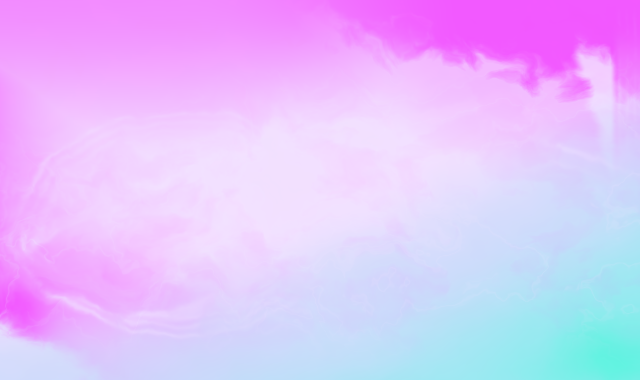
This background is drawn by a Shadertoy shader. Its source:

```glsl
const vec3 PALE = vec3(0.95, 0.88, 1.0);
const vec3 MAGENTA = vec3(0.95, 0.32, 1.0);
const vec3 PERIWINKLE = vec3(0.81, 0.86, 0.985);
const vec3 AQUA = vec3(0.60, 0.915, 0.945);
const vec3 MINT = vec3(0.34, 0.96, 0.87);
const vec3 MIST = vec3(0.94, 0.90, 1.0);

vec2 hashGradient(vec2 cell) {
    vec2 h = vec2(dot(cell, vec2(127.1, 311.7)), dot(cell, vec2(269.5, 183.3)));
    return 2.0 * fract(sin(h) * 43758.55) - 1.0;
}

float gradientNoise(vec2 p) {
    vec2 i = floor(p), f = p - i;
    vec2 u = f * f * f * (f * (f * 6.0 - 15.0) + 10.0);
    float a = dot(hashGradient(i), f);
    float b = dot(hashGradient(i + vec2(1, 0)), f - vec2(1, 0));
    float c = dot(hashGradient(i + vec2(0, 1)), f - vec2(0, 1));
    float d = dot(hashGradient(i + vec2(1, 1)), f - vec2(1, 1));
    return mix(mix(a, b, u.x), mix(c, d, u.x), u.y);
}

float fbm(vec2 p) {
    float sum = 0.0, amp = 0.5;
    for (int i = 0; i < 5; i++) {
        sum += amp * gradientNoise(p);
        p = mat2(1.6, 1.2, -1.2, 1.6) * p + 3.7;
        amp *= 0.5;
    }
    return sum;
}

float fall(float start, float end, float v) {
    return 1.0 - smoothstep(start, end, v);
}

float glow(vec2 p, vec2 center, vec2 radius) {
    vec2 q = (p - center) / radius;
    return exp(-dot(q, q));
}

float strand(float dist, float width) {
    return exp(-dist * dist / (width * width));
}

// Approximate distance to an ellipse outline
float ellipseEdge(vec2 p, vec2 center, vec2 radius) {
    return (length((p - center) / radius) - 1.0) * min(radius.x, radius.y);
}

// Diagonal wash from pale lilac to mint
vec3 coolWash(vec2 p) {
    float d = 0.6 * pow(max(p.x, 0.0), 1.6) - p.y;
    vec3 col = mix(PALE, PERIWINKLE, smoothstep(-0.27, 0.06, d));
    col = mix(col, AQUA, smoothstep(0.0, 0.42, d));
    return mix(col, MINT, 0.85 * glow(p, vec2(0.97, 0.05), vec2(0.11, 0.1)));
}

// Magenta coverage: top band, right plume and left edge
float magentaCover(vec2 p, vec2 w, float grain) {
    float t = 1.0 - p.y;
    float depth = mix(0.52, 0.4, smoothstep(0.25, 0.5, p.x));
    float band = mix(0.6, 0.72, smoothstep(0.3, 0.55, p.x)) * fall(-0.03, depth, t);

    float edge = 0.11 + 0.42 * (p.x - 0.55);
    float ragged = 1.0 - w.y + 0.2 * grain;
    float plume = fall(edge - 0.09, edge + 0.06, ragged);
    float halo = 0.27 * smoothstep(0.5, 0.7, p.x) * fall(0.0, 0.3, ragged - edge);
    float cover = mix(band, max(0.95 * plume, max(halo, 0.4 * band)), smoothstep(0.42, 0.74, p.x));

    float left = 0.89 + 0.18 * max(t - 0.15, 0.0);
    float x = p.x + 0.3 * (w.x - p.x) + 0.03 * grain;
    float column = smoothstep(left, left + 0.02, x) * fall(0.953, 0.966, p.x);
    cover *= 1.0 - 0.85 * column * smoothstep(0.07, 0.17, ragged);
    cover *= 1.0 - 0.35 * smoothstep(0.955, 0.97, p.x) * smoothstep(0.05, 0.25, t);

    float side = 0.52 * exp(-p.x / 0.11) * smoothstep(0.1, 0.2, w.y + p.x + 0.15 * grain);
    cover = max(cover, side * fall(0.75, 1.0, p.y));
    float cut = smoothstep(0.11, 0.16, w.y + 0.9 * p.x + 0.12 * grain);
    float corner = 0.45 * cut * glow(p, vec2(0.02, 0.17), vec2(0.06, 0.09));
    float island = 0.25 * glow(w, vec2(0.14, 0.27), vec2(0.13, 0.11));
    float veil = 0.11 * glow(w, vec2(0.27, 0.2), vec2(0.17, 0.1));
    return cover + corner + island + veil;
}

// Thin pale currents around the left swirl and under the plume
float currents(vec2 p, vec2 w) {
    float fade = fall(0.3, 0.55, p.x);
    float outer = ellipseEdge(w, vec2(0.28, 0.41), vec2(0.25, 0.29));
    float inner = ellipseEdge(w, vec2(0.22, 0.31), vec2(0.155, 0.135));
    float lines = 0.0;
    for (int i = 0; i < 3; i++) {
        float shift = 0.021 * float(i);
        float weight = 0.6 / (1.0 + 0.5 * float(i));
        lines += weight * fade * strand(outer + shift, 0.006);
        lines += weight * fade * strand(inner - 0.5 * shift, 0.007);
        float slope = w.y - 0.66 + 0.65 * (w.x - 0.8) + 2.0 * shift;
        lines += weight * strand(slope, 0.008) * glow(p, vec2(0.88, 0.6), vec2(0.09, 0.11));
        float streak = strand(p.x - 0.967 - 0.6 * shift + 0.1 * (w.x - p.x), 0.003);
        lines += 0.6 * weight * streak * smoothstep(0.6, 0.7, p.y) * fall(0.88, 1.0, p.y);
        float rim = strand(w.x - 0.008 - 0.5 * shift, 0.004);
        lines += 0.6 * weight * rim * glow(p, vec2(0.015, 0.37), vec2(0.05, 0.15));
    }
    return lines;
}

void mainImage(out vec4 fragColor, in vec2 fragCoord) {
    vec2 p = fragCoord / iResolution.xy;
    vec2 q = p * vec2(iResolution.x / iResolution.y, 1.0);

    // Fluid distortion
    vec2 flow = vec2(fbm(q * 4.0 + 2.3), fbm(q * 4.0 + 17.1));
    vec2 w = p + 0.07 * flow;
    float grain = fbm(q * vec2(6.0, 9.0) + 2.0 * flow);
    float speck = fbm(q * vec2(15.0, 20.0) + 3.0 * flow + 5.0);

    // Colour wash with cloudy pigment and crisp stain edges
    float cloudZone = smoothstep(0.0, 0.25, p.y) * fall(0.6, 0.95, p.y + 0.2 * fall(0.0, 0.6, p.x));
    float stain = smoothstep(-0.04, 0.06, fbm(q * vec2(3.5, 6.0) + flow + 31.0)) - 0.5;
    float pigment = 0.2 * grain + 0.12 * speck + 0.05 * stain;
    float cover = magentaCover(p, w, grain + 0.35 * speck) + cloudZone * pigment;
    vec3 col = mix(coolWash(p + 0.09 * flow + 0.04 * grain), MAGENTA, clamp(cover, 0.0, 1.0));

    // Pale filaments, broken along their length
    float wisp = strand(fbm(q * vec2(3.0, 5.0) + 2.0 * flow + 8.0), 0.022);
    float broken = smoothstep(-0.25, 0.2, grain);
    float lines = 0.6 * broken * currents(p, w + 0.012 * speck) + 0.14 * wisp * cloudZone;
    col = mix(col, MIST, clamp(lines, 0.0, 0.75));
    fragColor = vec4(col + 0.012 * grain, 1.0);
}
```
